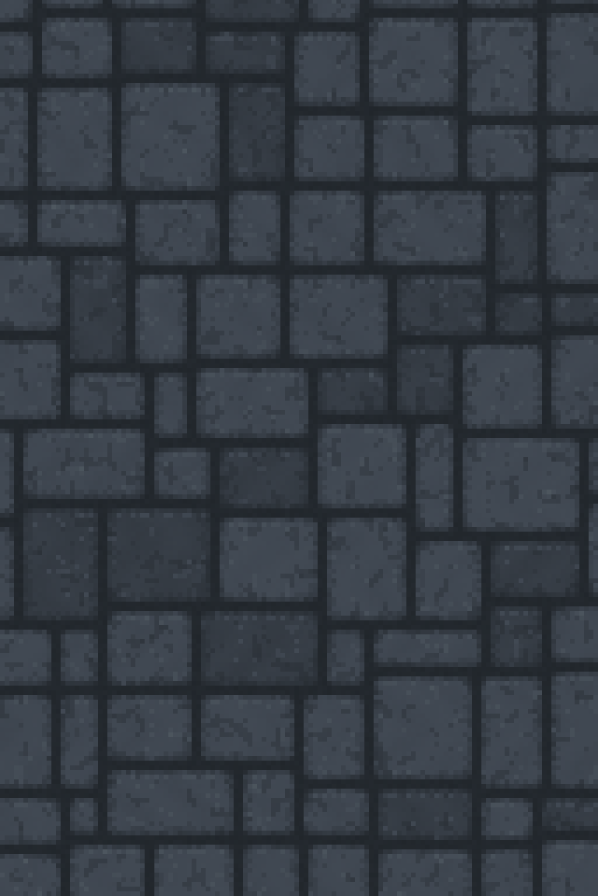
This texture is drawn by a WebGL 2 fragment shader. Its source:

```glsl
#version 300 es
precision highp float;

uniform vec2 u_resolution;
out vec4 fragColor;

const float BLOCKS_ACROSS = 128.0;
const vec2 PITCH = vec2(18.5, 18.0);
const vec3 GROUT = vec3(0.13, 0.15, 0.17);
const vec3 SLATE = vec3(0.25, 0.28, 0.32);
const vec3 PALE = vec3(0.32, 0.36, 0.39);

struct Stone {
    vec2 id;
    vec2 low;
    vec2 high;
};

float hash(vec2 p, float seed) {
    vec3 q = fract(p.xyx * vec3(0.1031, 0.1030, 0.0973) + seed * 0.137);
    q += dot(q, q.yzx + 33.33);
    return fract((q.x + q.y) * q.z);
}

// Joint position inside a layout cell: x if upright, y if level
vec2 seam(vec2 cell, vec2 pitch) {
    return floor(pitch * (cell + mix(0.2, 0.8, hash(cell, 1.0))));
}

bool isEven(vec2 cell) {
    return mod(cell.x + cell.y, 2.0) < 0.5;
}

// Upright and level joints alternate, each ending at its neighbours;
// one rectangular stone surrounds every corner of the layout grid
Stone findStone(vec2 block, vec2 pitch) {
    vec2 cell = floor(block / pitch);
    vec2 corner = cell;
    vec2 own = step(seam(cell, pitch), block);
    if (isEven(cell)) {
        vec2 next = cell + vec2(2.0 * own.x - 1.0, 0.0);
        corner += vec2(own.x, step(seam(next, pitch).y, block.y));
    } else {
        vec2 next = cell + vec2(0.0, 2.0 * own.y - 1.0);
        corner += vec2(step(seam(next, pitch).x, block.x), own.y);
    }
    vec2 southWest = seam(corner - 1.0, pitch);
    vec2 southEast = seam(corner - vec2(0.0, 1.0), pitch);
    vec2 northWest = seam(corner - vec2(1.0, 0.0), pitch);
    vec2 northEast = seam(corner, pitch);
    if (isEven(corner)) {
        return Stone(corner, vec2(southWest.x, southEast.y), vec2(northEast.x, northWest.y));
    }
    return Stone(corner, vec2(northWest.x, southWest.y), vec2(southEast.x, northEast.y));
}

// Cellular noise with stretched, randomly turned cells; below 1 is inside a fleck
float fleckDistance(vec2 block, float spacing, vec2 reach, float seed) {
    vec2 p = block / spacing;
    vec2 home = floor(p);
    float nearest = 10.0;
    for (int y = -1; y <= 1; y++) {
        for (int x = -1; x <= 1; x++) {
            vec2 cell = home + vec2(x, y);
            vec2 centre = cell + vec2(hash(cell, seed), hash(cell, seed + 1.0));
            float angle = 3.1416 * hash(cell, seed + 2.0);
            float size = mix(0.45, 1.1, hash(cell, seed + 3.0));
            float c = cos(angle), s = sin(angle);
            vec2 d = mat2(c, -s, s, c) * (p - centre) * spacing;
            d.y += 0.5 * sin(d.x * 1.4 + 6.0 * angle);
            nearest = min(nearest, length(d / (reach * size)));
        }
    }
    return nearest;
}

// Tone 0 is grout, 1 is slate, 2 is pale
vec3 ramp(float tone) {
    return mix(mix(GROUT, SLATE, clamp(tone, 0.0, 1.0)), PALE, clamp(tone - 1.0, 0.0, 1.0));
}

float stoneTone(vec2 block, Stone stone, vec2 inset) {
    float grain = hash(block, 5.0);
    float edge = min(inset.x, inset.y);
    float shade = hash(stone.id, 7.0);
    float tone = shade < 0.24 ? 0.66 : mix(0.94, 1.06, shade);
    tone += 0.05 * sin(block.x * 0.43 + 2.0 * sin(block.y * 0.31)) + 0.05 * (grain - 0.5);

    // Chips, pits and pale specks
    tone *= 1.0 - 0.32 * step(fleckDistance(block, 7.0, vec2(2.9, 0.95), 11.0), 1.0);
    tone *= 1.0 - 0.25 * step(0.97, grain);
    tone += 0.25 * step(fleckDistance(block, 10.0, vec2(1.8, 0.8), 23.0), 1.0);
    tone += 0.4 * step(grain, 0.02);

    // Worn rim: lit along the top, shaded below, with blunt corners
    float fromTop = stone.high.y - 1.0 - block.y;
    float fromBottom = block.y - stone.low.y;
    float wear = hash(block, 9.0);
    if (edge < 1.5) tone *= mix(0.55, 0.92, wear);
    else if (fromTop < 2.5) tone += 0.35 * step(0.6, wear);
    else if (edge < 2.5) tone *= 1.0 - 0.2 * step(0.55, wear);
    if (fromBottom < 1.5) tone *= 0.8;
    if (inset.x + inset.y < 2.5) tone = 0.18;
    else if (inset.x + inset.y < 4.5) tone *= 0.8;
    return tone;
}

vec3 paving(vec2 block) {
    Stone stone = findStone(block, PITCH);
    vec2 inset = min(block - stone.low, stone.high - 1.0 - block);
    if (min(inset.x, inset.y) < 0.5) return ramp(0.1 * hash(block, 3.0));
    return ramp(stoneTone(block, stone, inset));
}

void main() {
    // Average a 3 by 3 set of samples to smooth block edges
    vec3 colour = vec3(0.0);
    for (int i = 0; i < 9; i++) {
        vec2 offset = (vec2(i % 3, i / 3) - 1.0) / 3.0;
        colour += paving(floor((gl_FragCoord.xy + offset) * BLOCKS_ACROSS / u_resolution.x));
    }
    fragColor = vec4(colour / 9.0, 1.0);
}
```
